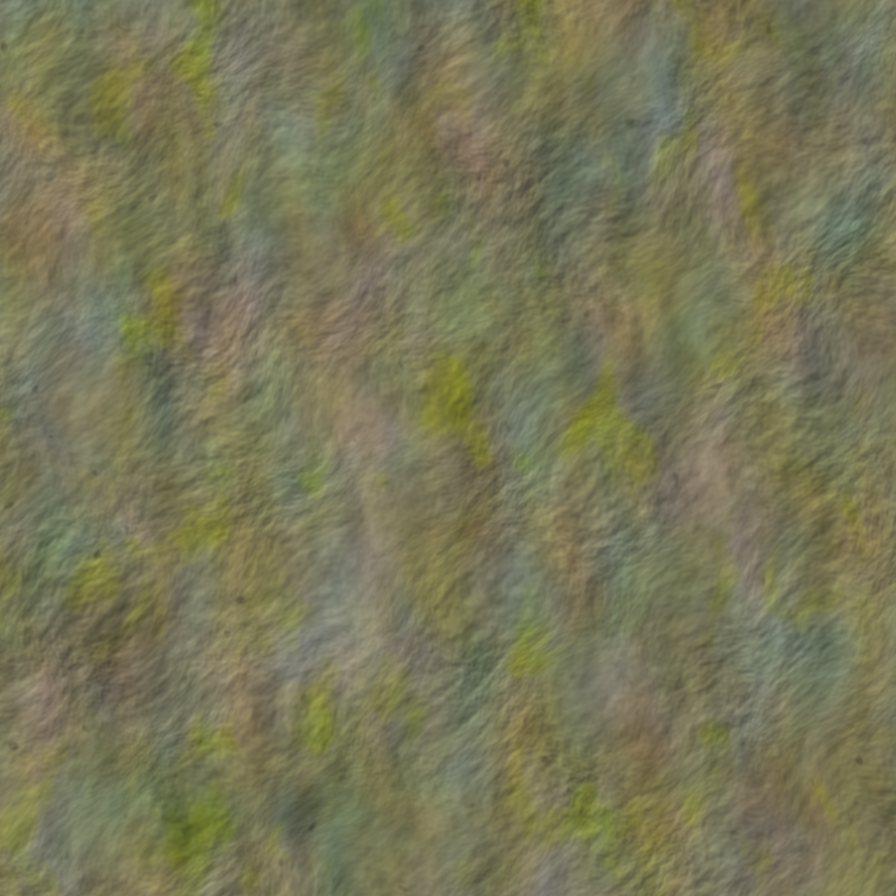
Write a WebGL 1 fragment shader that draws this texture.

```glsl
precision highp float;
uniform vec2 u_resolution;

// Colours and colour shifts
const vec3 STONE = vec3(0.474, 0.467, 0.355);
const vec3 COOL_SHIFT = vec3(-0.025, -0.005, 0.110);
const vec3 WARM_SHIFT = vec3(0.070, -0.015, -0.015);
const vec3 MOSS_SHIFT = vec3(0.010, 0.030, -0.130);

// Feature frequencies, in cells per canvas height
const vec2 BROAD_FREQ = vec2(4.0, 3.0);
const vec2 STREAK_FREQ = vec2(14.0, 5.5);
const vec2 MOTTLE_FREQ = vec2(38.0, 24.0);
const vec2 HUE_FREQ = vec2(9.0, 5.5);
const vec2 MOSS_FREQ = vec2(11.0, 7.0);
const vec2 CREVICE_FREQ = vec2(19.0, 6.0);
const vec2 GRAIN_FREQ = vec2(36.0, 56.0);
const float PIT_FREQ = 52.0;

// Strengths, relative to the base tone
const float BROAD_TONE = 0.10;
const float STREAK_TONE = 0.19;
const float MOTTLE_TONE = 0.12;
const float RELIEF_TONE = 0.30;
const float CREVICE_TONE = 0.20;
const float PIT_TONE = 0.22;

const float GRAIN_ANGLE = 0.75;
const float WARP_AMOUNT = 0.022;
const vec2 LIGHT_STEP = vec2(-0.0024, 0.0030);
const float TAU = 6.2831853;

float hash(vec2 cell) {
  vec3 q = fract(cell.xyx * vec3(0.1031, 0.1030, 0.0973));
  q += dot(q, q.yzx + 33.33);
  return fract((q.x + q.y) * q.z);
}

mat2 rotation(float angle) {
  float c = cos(angle), s = sin(angle);
  return mat2(c, s, -s, c);
}

float cornerSlope(vec2 cell, vec2 offset) {
  float angle = TAU * hash(cell);
  return dot(vec2(cos(angle), sin(angle)), offset);
}

float gradientNoise(vec2 p) {
  vec2 cell = floor(p);
  vec2 f = p - cell;
  vec2 blend = f * f * f * (f * (f * 6.0 - 15.0) + 10.0);
  vec2 e = vec2(1.0, 0.0);
  float low = mix(cornerSlope(cell, f),
                  cornerSlope(cell + e.xy, f - e.xy), blend.x);
  float high = mix(cornerSlope(cell + e.yx, f - e.yx),
                   cornerSlope(cell + e.xx, f - e.xx), blend.x);
  return mix(low, high, blend.y);
}

float fbm(vec2 p) {
  float sum = 0.0, weight = 1.0;
  for (int i = 0; i < 3; i++) {
    sum += weight * gradientNoise(p);
    p = p * 2.03 + vec2(17.3, 9.7);
    weight *= 0.5;
  }
  return sum;
}

// Height of the fine crust, drawn out along the slanted grain
float crustHeight(vec2 p) {
  return fbm(rotation(-GRAIN_ANGLE) * p * GRAIN_FREQ + 71.0);
}

void main() {
  vec2 uv = gl_FragCoord.xy / u_resolution.y;
  vec2 warp = vec2(gradientNoise(uv * 9.0 + 31.0), gradientNoise(uv * 9.0 + 57.0));
  vec2 p = uv + WARP_AMOUNT * warp;

  // Weathered light and dark patches, stretched downwards
  float broad = fbm(p * BROAD_FREQ + 3.0);
  float streak = fbm(p * STREAK_FREQ + 23.0);
  float mottle = fbm(p * MOTTLE_FREQ + 41.0);
  float tone = 1.0 + BROAD_TONE * broad + STREAK_TONE * streak + MOTTLE_TONE * mottle;

  // Fine relief lit from the upper left, rougher in places
  float roughness = 0.9 + 0.8 * gradientNoise(p * 6.0 + 83.0);
  float slope = crustHeight(p) - crustHeight(p + LIGHT_STEP);
  tone += RELIEF_TONE * roughness * slope;

  // Upright crevices and scattered pits
  float crevice = gradientNoise(p * CREVICE_FREQ + 97.0) + 0.15 * mottle;
  float pit = gradientNoise(p * PIT_FREQ + 113.0);
  tone -= CREVICE_TONE * smoothstep(0.34, 0.65, crevice);
  tone -= PIT_TONE * smoothstep(0.42, 0.68, pit);

  // Grey, earthy and mossy tints
  float cool = fbm(p * HUE_FREQ + 131.0);
  float warm = fbm(p * HUE_FREQ + 151.0);
  float moss = smoothstep(0.15, 0.65, fbm(p * MOSS_FREQ + 173.0));
  vec3 colour = STONE + COOL_SHIFT * cool + WARM_SHIFT * warm + MOSS_SHIFT * moss;

  gl_FragColor = vec4(clamp(colour * tone, 0.0, 1.0), 1.0);
}
```
